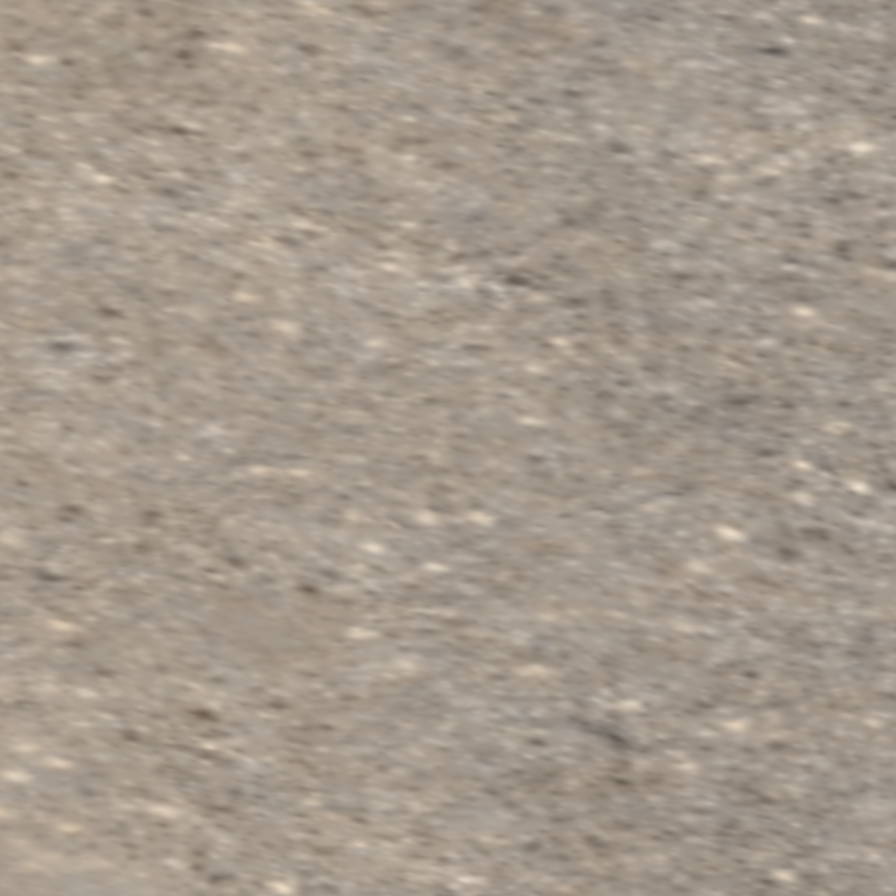
This texture is drawn by a Shadertoy shader. Its source:

```glsl
#define BASE_COLOR vec3(0.641, 0.597, 0.548)
#define WARM_SHIFT vec3(0.016, 0.001, -0.017)
#define GRAIN_CELLS vec2(42.0, 106.0)
#define FINE_CELLS vec2(68.0, 158.0)
#define CLUMP_CELLS vec2(14.0, 34.0)
#define PATCH_CELLS vec2(4.0, 7.0)
#define SPECK_CELLS vec2(31.0, 74.0)
#define GRAIN_CONTRAST 0.085
#define SPECK_CONTRAST 0.23
#define SLOPE 0.12

vec3 hash3(vec2 cell, float seed) {
    vec3 q = fract(vec3(cell.xyx + seed * 17.3) * vec3(0.1031, 0.1030, 0.0973));
    q += dot(q, q.yxz + 33.33);
    return fract((q.xxy + q.yzz) * q.zyx);
}

// Cellular noise: soft light and dark blobs, one per cell.
// A higher rarity leaves only a few strong blobs.
float blobs(vec2 p, float rarity, float seed) {
    vec2 cell = floor(p);
    float sum = 0.0;
    for (int y = -1; y <= 1; y++) {
        for (int x = -1; x <= 1; x++) {
            vec2 id = cell + vec2(x, y);
            vec3 rnd = hash3(id, seed);
            vec2 offset = p - id - rnd.xy;
            float signedTone = rnd.z * 2.0 - 1.0;
            float strength = sign(signedTone) * pow(abs(signedTone), rarity);
            float tightness = mix(3.5, 6.5, fract(rnd.x * 7.0 + rnd.y * 5.0));
            sum += strength * exp(-tightness * dot(offset, offset));
        }
    }
    return sum;
}

void mainImage(out vec4 fragColor, in vec2 fragCoord) {
    vec2 uv = fragCoord / iResolution.xy;
    vec2 p = fragCoord / iResolution.y;

    // Ground lies in streaks that fall gently to the right, with a slight waver
    p.y += SLOPE * p.x + 0.004 * sin(p.x * 13.0 + 4.0 * sin(p.y * 7.0));

    // Broad patches shift both brightness and roughness
    float patches = blobs(p * PATCH_CELLS, 1.0, 1.0);
    float roughness = 0.92 + 0.3 * blobs(p * PATCH_CELLS * 1.7, 1.0, 2.0) + 0.2 * (uv.x - 0.5);

    // Smooth, paler earth in the lower left corner
    float bareEarth = 1.0 - smoothstep(0.05, 0.11, p.y + 0.22 * p.x + 0.015 * patches);
    roughness *= 1.0 - 0.5 * bareEarth;

    // Gravel in three sizes, then scattered pebbles and pits
    float gravel = blobs(p * GRAIN_CELLS, 1.0, 3.0)
                 + 0.62 * blobs(p * FINE_CELLS, 1.0, 4.0)
                 + 0.42 * blobs(p * CLUMP_CELLS, 1.0, 5.0);
    float specks = blobs(p * SPECK_CELLS, 14.0, 6.0);
    specks *= specks > 0.0 ? 1.1 : 0.85;

    float tone = roughness * (GRAIN_CONTRAST * gravel + SPECK_CONTRAST * specks);
    tone += 0.03 * patches + 0.025 * bareEarth - 0.025 * (uv.x - 0.5);

    // Warm and cool stones, warmer towards the left
    float warmth = 0.7 * blobs(p * GRAIN_CELLS * 0.6, 1.0, 7.0)
                 + 0.5 * blobs(p * CLUMP_CELLS * 0.7, 1.0, 8.0)
                 + 0.6 * (0.5 - uv.x) + 1.2 * max(specks, 0.0);

    vec3 color = BASE_COLOR + tone * vec3(1.0, 0.99, 0.94) + WARM_SHIFT * warmth;
    fragColor = vec4(clamp(color, 0.0, 1.0), 1.0);
}
```
